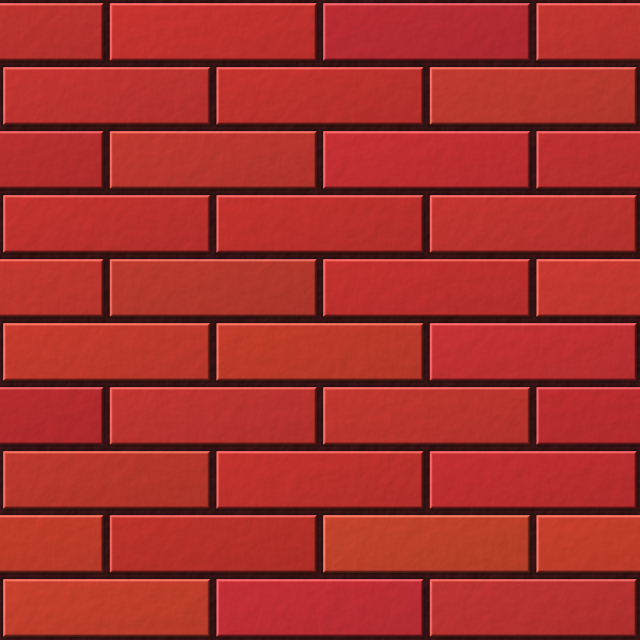
Reproduce this texture procedurally as a WebGL 2 fragment shader.

```glsl
#version 300 es
precision highp float;
// Seamless running-bond wall of bevelled red bricks with dark mortar.

uniform vec2 u_resolution;
out vec4 outColor;

const ivec2 BRICKS = ivec2(3, 10);       // bricks across, courses down
const float GAP = 0.0098;                // mortar joint width
const float CORNER = 0.0014;             // brick corner radius
const float BEVEL = 0.0052;              // width of the lit and shaded rims
const vec3 RED = vec3(0.725, 0.180, 0.162);
const vec3 CRIMSON = vec3(0.725, 0.158, 0.215);
const vec3 ORANGE = vec3(0.730, 0.262, 0.160);
const vec3 DUSTY = vec3(0.710, 0.215, 0.190);
const vec3 MORTAR = vec3(0.190, 0.070, 0.074);
const vec3 RIM_LIGHT = vec3(0.250, 0.235, 0.230);
const float RIM_SHADE = 0.58;            // darkening of the shaded rims
const float SHEEN = 0.035;               // broad light falloff over a brick
const float RELIEF = 0.23;               // strength of the surface grain
const float GRAIN_STEP = 0.0026;         // sample distance for the grain slope
const int GRAIN_PERIOD = 40;             // coarsest grain cells per canvas
const vec2 LIGHT_DIR = vec2(-0.7071, 0.7071);

uint hash(ivec2 cell, uint seed) {
  uint h = uint(cell.x) * 1597u + uint(cell.y) * 51749u + seed * 7919u;
  h = (h ^ (h >> 16)) * 73244475u;
  h = (h ^ (h >> 15)) * 73244475u;
  return h ^ (h >> 16);
}

float random(ivec2 cell, uint seed) {
  return float(hash(cell, seed) & 65535u) / 65535.0;
}

// Dot product of a wrapped lattice gradient with the offset from its corner.
float corner(ivec2 cell, vec2 offset, int period) {
  ivec2 wrapped = (cell + period) % period;
  float angle = 6.28319 * random(wrapped, uint(period));
  return dot(vec2(cos(angle), sin(angle)), offset);
}

// Gradient noise repeating once per unit square.
float gradientNoise(vec2 uv, int period) {
  vec2 p = uv * float(period);
  ivec2 c = ivec2(floor(p));
  vec2 f = fract(p);
  vec2 w = f * f * f * (f * (f * 6.0 - 15.0) + 10.0);
  float low = mix(corner(c, f, period),
                  corner(c + ivec2(1, 0), f - vec2(1, 0), period), w.x);
  float high = mix(corner(c + ivec2(0, 1), f - vec2(0, 1), period),
                   corner(c + ivec2(1, 1), f - vec2(1, 1), period), w.x);
  return mix(low, high, w.y);
}

float grainHeight(vec2 uv) {
  float height = 0.0;
  float amplitude = 0.5;
  int period = GRAIN_PERIOD;
  for (int octave = 0; octave < 3; octave++) {
    height += amplitude * gradientNoise(uv, period);
    amplitude *= 0.55;
    period *= 2;
  }
  return height;
}

float roundedBox(vec2 p, vec2 halfSize, float radius) {
  vec2 d = abs(p) - halfSize + radius;
  return length(max(d, 0.0)) + min(max(d.x, d.y), 0.0) - radius;
}

// Fired clay tone, different for every brick.
vec3 clayColor(ivec2 brick) {
  float hue = random(brick, 11u) * 2.0 - 1.0;
  vec3 tint = hue < 0.0 ? CRIMSON : ORANGE;
  vec3 clay = mix(RED, tint, hue * hue);
  clay = mix(clay, DUSTY, 0.6 * random(brick, 23u));
  return clay * mix(0.97, 1.04, random(brick, 37u));
}

void main() {
  vec2 uv = gl_FragCoord.xy / u_resolution;
  float pixel = 1.0 / min(u_resolution.x, u_resolution.y);

  // Brick layout: every second course is shifted by half a brick.
  vec2 grid = uv * vec2(BRICKS);
  int course = int(floor(grid.y));
  grid.x += 0.5 * float(course % 2);
  ivec2 brick = ivec2(int(floor(grid.x)) % BRICKS.x, course);
  vec2 cellSize = 1.0 / vec2(BRICKS);
  vec2 local = (fract(grid) - 0.5) * cellSize;
  vec2 halfSize = 0.5 * (cellSize - GAP);
  float dist = roundedBox(local, halfSize, CORNER);

  // Grain slope towards the light.
  float slope = grainHeight(uv) - grainHeight(uv + LIGHT_DIR * GRAIN_STEP);

  // Brick face with a soft sheen from the upper left.
  vec2 face = local / halfSize;
  vec3 clay = clayColor(brick);
  clay *= 1.0 + SHEEN * dot(face, LIGHT_DIR) + RELIEF * slope;

  // Mitred rims: top and left catch light, bottom and right fall dark.
  vec2 inset = halfSize - abs(local);
  float nearTopOrBottom = smoothstep(-pixel, pixel, inset.x - inset.y);
  float facing = mix(-sign(local.x), sign(local.y), nearTopOrBottom);
  float rim = 1.0 - smoothstep(0.25 * BEVEL, BEVEL, -dist);
  clay += RIM_LIGHT * rim * max(facing, 0.0);
  clay *= 1.0 - RIM_SHADE * rim * max(-facing, 0.0);

  // Rough mortar, darkest against the bricks.
  float depth = smoothstep(0.0, 0.5 * GAP, dist);
  vec3 mortar = MORTAR * (mix(0.82, 1.1, depth) + 1.2 * slope);

  float coverage = 1.0 - smoothstep(-0.7 * pixel, 0.7 * pixel, dist);
  outColor = vec4(mix(mortar, clay, coverage), 1.0);
}
```
